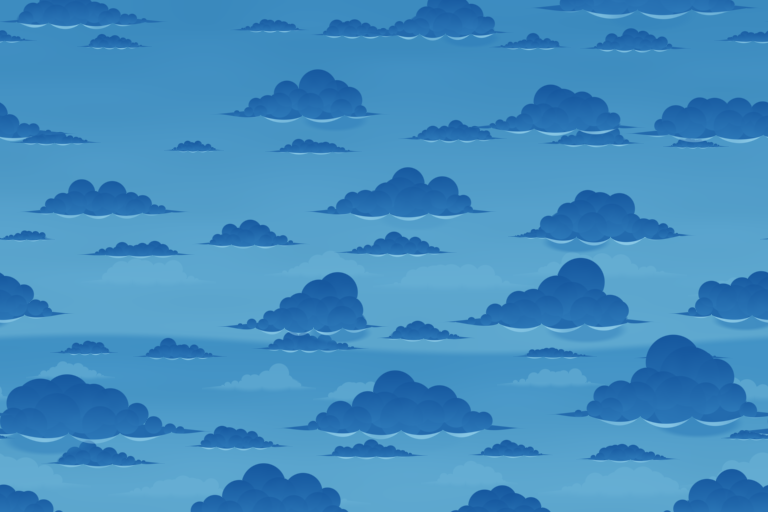
Give the GLSL for this texture, as a WebGL 1 fragment shader.

```glsl
precision highp float;

uniform vec2 u_resolution;

const float TILE_WIDTH = 1.5;
const vec3 DEEP_BLUE = vec3(0.085, 0.345, 0.625);
const vec3 CLOUD_BLUE = vec3(0.175, 0.475, 0.725);
const vec3 HAZE_BLUE = vec3(0.42, 0.70, 0.84);
const vec3 RIM_BLUE = vec3(0.56, 0.80, 0.91);

float hash(float n) {
  return fract(sin(n * 12.9898 + 4.1414) * 43758.5453);
}

float hash2(vec2 p) {
  return fract(sin(dot(p, vec2(127.1, 311.7))) * 43758.5453);
}

float noise(vec2 p) {
  vec2 cell = floor(p);
  vec2 f = fract(p);
  f = f * f * (3.0 - 2.0 * f);
  float low = mix(hash2(cell), hash2(cell + vec2(1.0, 0.0)), f.x);
  float high = mix(hash2(cell + vec2(0.0, 1.0)), hash2(cell + 1.0), f.x);
  return mix(low, high, f.y);
}

// Coverage of a signed distance, one where it is negative
float fill(float dist, float soft) {
  return 1.0 - smoothstep(-soft, soft, dist);
}

float ellipse(vec2 p, vec2 radius) {
  return (length(p / radius) - 1.0) * min(radius.x, radius.y);
}

// Sky: banded vertical gradient with a soft wavy horizon
vec3 sky(vec2 p) {
  vec3 top = vec3(0.235, 0.545, 0.75);
  vec3 pale = vec3(0.365, 0.655, 0.81);
  vec3 sea = vec3(0.255, 0.57, 0.77);
  vec3 upper = mix(pale, top, smoothstep(0.38, 1.0, p.y));
  vec3 lower = mix(pale, sea, smoothstep(0.02, 0.33, p.y));
  float horizon = 0.325 + 0.018 * sin(p.x * 4.18879 + 0.8);
  vec3 color = mix(lower, upper, smoothstep(-0.006, 0.012, p.y - horizon));
  return color + 0.018 * (noise(p * vec2(5.0, 22.0)) - 0.5);
}

// One cloud in local units: half width 1, base near y = 0
vec3 paintCloud(vec3 color, vec2 p, float lift, float seed, float haze, float soft) {
  float skew = hash(seed) - 0.5;
  float lobe = abs(sin(p.x * (6.0 + 3.0 * hash(seed + 1.0)) + seed));
  float taper = max(1.0 - p.x * p.x, 0.0);
  float base = -(0.01 + 0.17 * lift * sqrt(lobe)) * taper;

  // Faint shadow hanging below tall clouds
  float shadow = ellipse(p - vec2(skew, -0.08), vec2(0.36, 0.12));
  float shadowAlpha = 0.6 * smoothstep(0.28, 0.4, lift) * (1.0 - haze);
  color = mix(color, vec3(0.18, 0.49, 0.73), shadowAlpha * fill(shadow, soft + 0.015));

  // Pale crescents along the scalloped underside
  float thickness = 0.036 * lobe * smoothstep(0.85, 0.45, abs(p.x - 0.3 * skew));
  float rim = fill(base - thickness - p.y, soft) * fill(p.y - base - 0.01, soft);
  rim *= smoothstep(0.0, 0.015, thickness) * (0.45 + 0.5 * noise(vec2(p.x * 5.0, seed)));
  color = mix(color, RIM_BLUE, rim * (1.0 - haze));

  // Body and thin tails, then overlapping puffs from back to front
  float tails = p.y - 0.11 * (1.0 - abs(p.x));
  float body = ellipse(p - vec2(0.4 * skew, 0.0), vec2(0.62, 0.05 + 0.75 * lift));
  float coverage = fill(min(tails, body), soft);
  float tone = 0.45;
  for (int i = 0; i < 15; i++) {
    float k = float(i);
    float front = k / 15.0;
    float t = fract(k * 0.618034 + hash(seed + 2.0)) * 2.0 - 1.0;
    float w = t - 0.8 * skew * (1.0 - t * t);
    float swell = max(1.0 - w * w, 0.0) * (0.7 + 0.3 * hash(seed + k * 3.7));
    float radius = 0.035 + swell * (0.08 + 0.28 * lift) * (0.75 + 0.5 * hash(seed + k * 5.3));
    vec2 offset = p - vec2(t * 0.8, swell * lift * (1.15 - front));
    float puff = fill(length(offset) - radius, soft);
    float light = 0.45 + 0.5 * offset.y / radius - 0.15 * front;
    tone = mix(tone, light, puff * 0.72);
    coverage = max(coverage, puff);
  }
  tone += 0.22 * smoothstep(0.0, 0.6, p.y) + 0.1 * (noise(p * 9.0 + seed) - 0.5);
  vec3 paint = mix(CLOUD_BLUE, DEEP_BLUE, clamp(tone, 0.0, 1.0));
  coverage *= fill(base - p.y, soft + 0.05 * haze);
  return mix(color, mix(paint, HAZE_BLUE, haze), coverage * (1.0 - 0.45 * haze));
}

// Staggered rows of clouds that wrap sideways; ranges hold low and high values
vec3 cloudLayer(vec3 color, vec2 p, vec2 grid, vec2 span, vec2 sizes, vec2 lifts,
                float seed, float haze) {
  for (int i = 0; i < 30; i++) {
    float index = float(i);
    float row = floor((index + 0.5) / grid.x);
    if (row >= grid.y) break;
    float id = seed + index * 1.73;
    float column = index - row * grid.x + 0.5 * mod(row, 2.0);
    float x = (column + 0.4 * (hash(id) - 0.5)) * TILE_WIDTH / grid.x;
    float y = mix(span.x, span.y, row / (grid.y - 1.0)) + 0.05 * (hash(id + 0.5) - 0.5);
    float size = mix(sizes.x, sizes.y, hash(id + 0.9));
    float dx = mod(p.x - x + 0.5 * TILE_WIDTH, TILE_WIDTH) - 0.5 * TILE_WIDTH;
    vec2 local = vec2(dx, p.y - y) / size;
    if (abs(local.x) < 1.1 && local.y > -0.3 && local.y < 1.2) {
      float lift = mix(lifts.x, lifts.y, hash(id + 1.3));
      color = paintCloud(color, local, lift, id, haze, 0.9 / (u_resolution.y * size));
    }
  }
  return color;
}

void main() {
  vec2 p = gl_FragCoord.xy / u_resolution.y;
  vec3 color = sky(p);
  color = cloudLayer(color, p, vec2(5.0, 3.0), vec2(0.04, 0.44), vec2(0.07, 0.17), vec2(0.15, 0.32), 71.0, 1.0);
  color = cloudLayer(color, p, vec2(6.0, 5.0), vec2(0.12, 0.92), vec2(0.05, 0.11), vec2(0.13, 0.27), 13.0, 0.0);
  color = cloudLayer(color, p, vec2(3.0, 6.0), vec2(-0.03, 0.96), vec2(0.14, 0.23), vec2(0.24, 0.46), 37.0, 0.0);
  gl_FragColor = vec4(color, 1.0);
}
```
